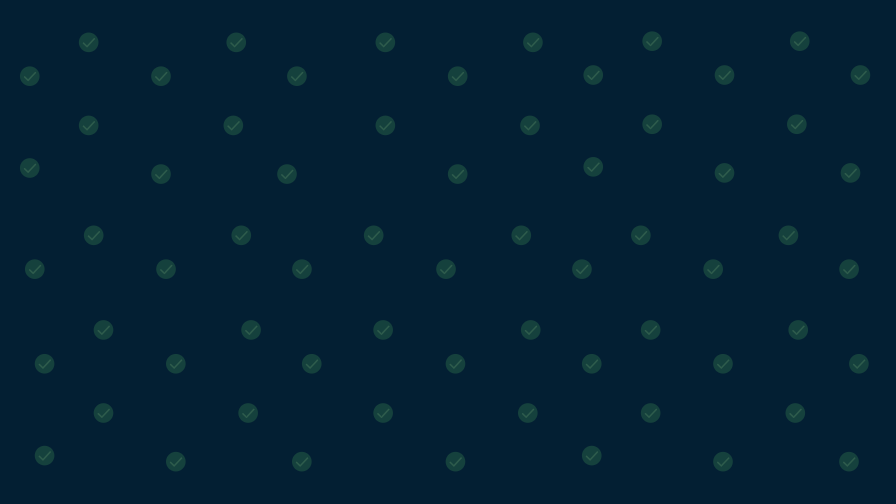
A Shadertoy shader for this pattern:

```glsl
// Scattered faint green discs, each holding a thin tick, on deep navy.
// Five bands hold three groups of up to five discs on a zigzag; the nearest
// disc centre is found by loops, then disc and tick are drawn once from it.

#define UNITS 432.0                      // layout units per canvas height
#define DISC_RADIUS 8.4
#define TICK_HALF_WIDTH 0.65
#define UPPER_STEP 126.5                 // spacing of the two upper discs
#define LOWER_DROP 29.0                  // upper to lower discs
#define LAST_GROUP 483.0                 // shift of the third group, wide bands
#define NAVY vec3(0.010, 0.120, 0.200)
#define DISC_GREEN vec3(0.083, 0.253, 0.238)
#define TICK_GREEN vec3(0.180, 0.360, 0.300)

// Band start x, start y, and shift of the middle group
const vec3 BANDS[5] = vec3[5](
    vec3(76.0, 36.3, 254.3), vec3(76.0, 107.5, 254.3),
    vec3(80.3, 201.7, 240.0), vec3(88.7, 282.8, 239.7),
    vec3(88.7, 354.0, 239.7));

float segmentDistance(vec2 p, vec2 a, vec2 b) {
    vec2 ab = b - a;
    return length(p - a - ab * clamp(dot(p - a, ab) / dot(ab, ab), 0.0, 1.0));
}

// Disc offset inside a group; even discs sit low, odd discs sit high
vec2 discOffset(int disc, bool loose) {
    if (disc == 1) return vec2(0.0);
    if (disc == 3) return vec2(loose ? UPPER_STEP - 2.5 : UPPER_STEP, 0.0);
    float x = disc == 0 ? -50.5 : disc == 2 ? 62.0 : loose ? 170.0 : 178.5;
    float drop = !loose ? 0.0 : disc == 0 ? 7.5 : 12.7;
    return vec2(x, LOWER_DROP + drop);
}

// Vector from the nearest disc centre to p
vec2 nearestDisc(vec2 p) {
    vec2 nearest = vec2(UNITS);
    for (int band = 0; band < 5; band++) {
        vec3 start = BANDS[band];
        bool loose = band == 1 || band == 4;
        bool wide = band < 2;
        for (int group = 0; group < 3; group++) {
            vec2 shift = vec2(0.0);
            if (group == 1) shift.x = start.z;
            if (group == 2) shift = wide ? vec2(LAST_GROUP, -1.0)
                                         : vec2(LAST_GROUP - 14.0, 0.0);
            for (int disc = 0; disc < 5; disc++) {
                // The middle group has no outer discs
                if (group == 1 && (disc == 0 || disc == 4)) continue;
                vec2 q = p - start.xy - shift - discOffset(disc, loose);
                if (dot(q, q) < dot(nearest, nearest)) nearest = q;
            }
        }
    }
    return nearest;
}

void mainImage(out vec4 fragColor, in vec2 fragCoord) {
    // Layout space with y pointing down
    float pixel = UNITS / iResolution.y;
    vec2 p = vec2(fragCoord.x, iResolution.y - fragCoord.y) * pixel;
    vec2 q = nearestDisc(p);

    // Disc and two-stroke tick
    float disc = length(q) - DISC_RADIUS;
    vec2 corner = vec2(-1.4, 3.6);
    float tick = min(segmentDistance(q, vec2(-4.4, 0.7), corner),
                     segmentDistance(q, corner, vec2(4.8, -3.0)));
    tick -= TICK_HALF_WIDTH;

    vec3 color = mix(NAVY, DISC_GREEN, clamp(0.5 - disc / pixel, 0.0, 1.0));
    color = mix(color, TICK_GREEN, clamp(0.5 - tick / pixel, 0.0, 1.0));
    fragColor = vec4(color, 1.0);
}
```
